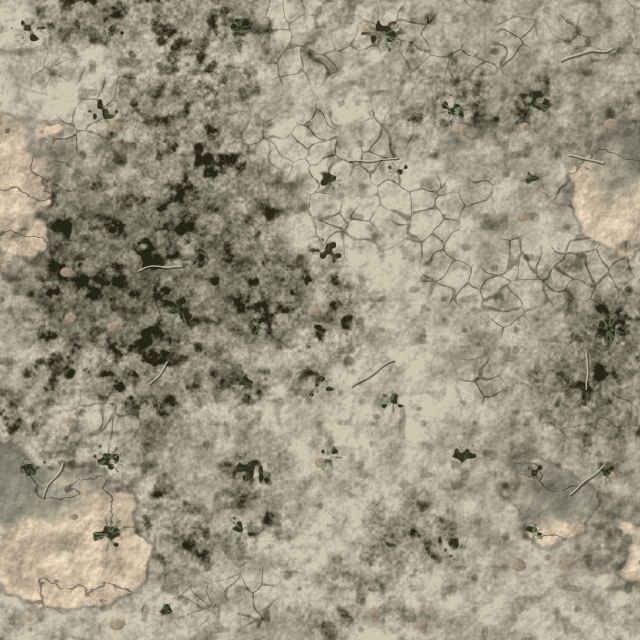
Reproduce this texture procedurally as a WebGL 1 fragment shader.

```glsl
precision highp float;
uniform vec2 u_resolution;

// Colours
const vec3 SHADE = vec3(0.15, 0.15, 0.09);
const vec3 DUST = vec3(0.75, 0.72, 0.64);
const vec3 ROCK_PALE = vec3(0.79, 0.72, 0.62);
const vec3 ROCK_GREY = vec3(0.50, 0.50, 0.44);
const vec3 LEAF = vec3(0.42, 0.48, 0.36);
const vec3 TWIG = vec3(0.76, 0.73, 0.66);
const vec3 PEBBLE = vec3(0.68, 0.62, 0.53);

// Tone and layout, in canvas units
const float BASE_TONE = 0.90;
const float BROAD_AMOUNT = 0.5;
const float CLOD_AMOUNT = 0.65;
const float RELIEF_AMOUNT = 0.8;
const float GRIT_AMOUNT = 0.28;
const float LITTER_AMOUNT = 0.22;
const float CRACK_AMOUNT = 0.38;
const float CRACK_SCALE = 27.0;
const float TUFT_GRID = 9.0;
const float TWIG_GRID = 6.0;
const float PEBBLE_GRID = 13.0;
const vec2 LIGHT_STEP = vec2(-0.0025, 0.003);
const vec2 LITTER_MAIN = vec2(0.31, 0.57);
const vec2 LITTER_TOP = vec2(0.20, 0.93);
const vec2 CRACK_CENTRE = vec2(0.56, 0.78);
const vec2 ROCK_START = vec2(0.10, 0.17);
const vec2 ROCK_STEP = vec2(0.87, 0.54);
const mat2 OCTAVE = mat2(1.6, 1.2, -1.2, 1.6);

float hash(vec2 p) {
  vec3 q = fract(p.xyx * 0.1031);
  q += dot(q, q.yzx + 33.33);
  return fract((q.x + q.y) * q.z);
}

vec2 hash2(vec2 p) { return vec2(hash(p + 17.3), hash(p + 71.9)); }

float noise(vec2 p) {
  vec2 i = floor(p), f = fract(p);
  f = f * f * (3.0 - 2.0 * f);
  return mix(mix(hash(i), hash(i + vec2(1, 0)), f.x),
             mix(hash(i + vec2(0, 1)), hash(i + 1.0), f.x), f.y);
}

float fbm(vec2 p) {
  float sum = 0.0, amp = 0.52;
  for (int i = 0; i < 5; i++) {
    sum += amp * noise(p);
    p = OCTAVE * p + 9.7;
    amp *= 0.5;
  }
  return sum;
}

float glow(vec2 d, float size) { return exp(-dot(d, d) / (size * size)); }

float segment(vec2 p, vec2 a, vec2 b) {
  vec2 ab = b - a;
  return length(p - a - ab * clamp(dot(p - a, ab) / dot(ab, ab), 0.0, 1.0));
}

// Gap between the two nearest cell points: zero on a crack
float crackGap(vec2 p) {
  float near = 9.0, next = 9.0;
  for (int y = -1; y <= 1; y++)
    for (int x = -1; x <= 1; x++) {
      vec2 cell = floor(p) + vec2(x, y);
      float d = length(cell + hash2(cell) - p);
      next = min(next, max(near, d));
      near = min(near, d);
    }
  return next - near;
}

void main() {
  vec2 p = gl_FragCoord.xy / u_resolution.y;
  float soft = max(0.001, 1.0 / u_resolution.y);
  vec2 warp = vec2(noise(p * 38.0), noise(p * 38.0 + 50.0)) - 0.5;

  // Soil: broad patches, lit clods and grit
  float clods = fbm(p * 34.0);
  float relief = clods - fbm((p + LIGHT_STEP) * 34.0);
  float grit = noise(p * 190.0) * 0.6 + noise(p * 330.0 + 5.0) * 0.4 - 0.5;
  float tone = BASE_TONE + BROAD_AMOUNT * (fbm(p * 3.5 + 3.0) - 0.5)
    + CLOD_AMOUNT * (clods - 0.5) + RELIEF_AMOUNT * relief + GRIT_AMOUNT * grit;
  tone -= 0.25 * smoothstep(0.68, 0.9, noise(p * 62.0 + 8.0));

  // Dark plant litter in ragged patches
  float litter = smoothstep(0.48, 0.8, fbm(p * 6.0 + 21.0)
    + 0.28 * glow(p - LITTER_MAIN, 0.22) + 0.24 * glow(p - LITTER_TOP, 0.17));
  float clumps = smoothstep(0.52, 0.78, fbm(p * 48.0 + 4.0));
  tone -= litter * (LITTER_AMOUNT + 0.75 * clumps - 0.9 * grit * GRIT_AMOUNT);

  // Dried mud cracks
  float cracked = smoothstep(0.47, 0.65, fbm(p * 5.0 + 60.0)
    + 0.25 * glow(p - CRACK_CENTRE, 0.24)) * (1.0 - litter);
  float gap = crackGap((p + warp * 0.022) * CRACK_SCALE);
  tone -= CRACK_AMOUNT * cracked * (1.0 - smoothstep(0.02, 0.12, gap))
    * smoothstep(0.25, 0.6, noise(p * 20.0 + 30.0));
  vec3 color = mix(SHADE, DUST, clamp(tone, 0.0, 1.1));

  // Weathered rock slabs that shrink along the sequence
  float slab = 1.0;
  for (int i = 0; i < 4; i++) {
    vec2 d = fract(p - ROCK_START - float(i) * ROCK_STEP + 0.5) - 0.5;
    slab = min(slab, length(d) - 0.125 * exp(-0.35 * float(i)));
  }
  slab += 0.22 * (fbm(p * 10.0 + 12.0) - 0.5);
  float ridge = abs(fbm(p * vec2(9.0, 15.0) + 40.0) - 0.5);
  vec3 rock = mix(ROCK_PALE, ROCK_GREY, smoothstep(0.46, 0.66, fbm(p * 8.0 + 80.0)));
  rock *= 1.0 + 0.5 * (clods - 0.5) + 0.9 * relief + 0.15 * grit;
  rock *= 1.0 - 0.4 * (1.0 - smoothstep(0.0, 0.018, ridge));
  color *= 1.0 - 0.25 * smoothstep(0.018, 0.0, abs(slab));
  color = mix(color, rock, 0.9 * (1.0 - smoothstep(-0.01, 0.006, slab)));

  // Pebbles, lit from the upper left
  vec2 cell = floor(p * PEBBLE_GRID);
  vec2 d = (p * PEBBLE_GRID - cell - 0.3 - 0.4 * hash2(cell + 5.0)) / PEBBLE_GRID;
  float size = mix(0.004, 0.011, hash(cell + 9.0)) * step(0.86, hash(cell + 2.0));
  float stone = length((d + warp * 0.003) * vec2(0.8, 1.1)) - size;
  float shine = 0.9 + 14.0 * dot(d, vec2(-0.7, 0.7)) + 0.3 * grit;
  color = mix(color, PEBBLE * shine, (1.0 - smoothstep(-soft, soft, stone)) * step(0.001, size));

  // Tufts: dark speckled hearts with thin green blades
  cell = floor(p * TUFT_GRID);
  d = (p * TUFT_GRID - cell - 0.35 - 0.3 * hash2(cell + 31.0)) / TUFT_GRID;
  size = mix(0.012, 0.027, hash(cell + 44.0));
  float grows = step(0.62, hash(cell + 13.0));
  float heart = noise(p * 115.0) + 0.7 * (1.0 - length(d * vec2(0.85, 1.1)) / size);
  color = mix(color, SHADE, 0.9 * grows * smoothstep(0.75, 1.0, heart));
  float blade = 1.0;
  for (int i = 0; i < 8; i++) {
    float angle = 6.283 * hash(cell + float(i) * 3.7);
    vec2 tip = vec2(cos(angle), sin(angle)) * size;
    blade = min(blade, segment(d + warp * 0.004, tip * 0.2, tip));
  }
  float leafy = grows * mix(0.25, 0.8, hash(cell + 58.0));
  color = mix(color, LEAF * (1.0 + grit), leafy * (1.0 - smoothstep(0.0, soft + 0.001, blade)));

  // Bent dry twigs with a narrow shadow
  cell = floor(p * TWIG_GRID);
  d = (p * TWIG_GRID - cell - 0.5) / TWIG_GRID + warp * 0.009;
  float turn = 6.283 * hash(cell + 23.0);
  vec2 reach = vec2(cos(turn), sin(turn)) * mix(0.02, 0.045, hash(cell + 6.0));
  float lies = step(0.68, hash(cell + 90.0));
  float shadow = segment(d + vec2(-0.0015, 0.002), -reach, reach);
  float twig = segment(d, -reach, reach);
  color = mix(color, SHADE, 0.55 * lies * (1.0 - smoothstep(0.0005, 0.0015 + soft, shadow)));
  color = mix(color, TWIG, 0.85 * lies * (1.0 - smoothstep(0.0004, 0.0006 + soft, twig)));

  gl_FragColor = vec4(clamp(color, 0.0, 1.0), 1.0);
}
```
